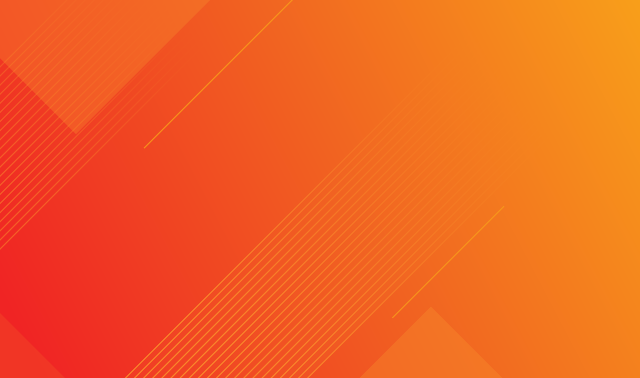
Reproduce this background procedurally as a WebGL 1 fragment shader.

```glsl
precision highp float;
// Warm red-to-amber gradient with diagonal pinstripe bands, slim accent lines and translucent corner panels.

uniform vec2 u_resolution;

const float DIAGONAL = 0.70711;     // diagonal coordinate to true distance
const float STRIPE_GAP = 0.0241;
const float STRIPE_COUNT = 21.0;
const float LINE_HALF_WIDTH = 0.0016;

const vec3 RED = vec3(0.94, 0.14, 0.14);
const vec3 ORANGE = vec3(0.945, 0.39, 0.13);
const vec3 AMBER = vec3(0.975, 0.64, 0.10);
const vec3 STRIPE = vec3(0.98, 0.57, 0.17);
const vec3 PANEL = vec3(0.97, 0.56, 0.17);
const vec3 ACCENT = vec3(0.97, 0.62, 0.10);

// Three-stop colour ramp
vec3 ramp(float t) {
  t = clamp(t, 0.0, 1.0);
  return t < 0.5 ? mix(RED, ORANGE, 2.0 * t) : mix(ORANGE, AMBER, 2.0 * t - 1.0);
}

// Antialiased half plane: 1 where the diagonal coordinate is positive
float side(float d, float pixel) {
  return smoothstep(-0.5, 0.5, d * DIAGONAL / pixel);
}

// Antialiased thin line at diagonal offset d
float hairline(float d, float pixel) {
  return 1.0 - side(abs(d) - LINE_HALF_WIDTH / DIAGONAL, pixel);
}

// Evenly spaced parallel lines starting at the given offset
float stripes(float across, float start, float pixel) {
  float k = clamp(floor((across - start) / STRIPE_GAP + 0.5), 0.0, STRIPE_COUNT - 1.0);
  return hairline(across - start - k * STRIPE_GAP, pixel);
}

// Filled area covered by a stripe band
float band(float across, float start, float pixel) {
  float width = STRIPE_GAP * (STRIPE_COUNT - 1.0);
  return side(across - start, pixel) * side(start + width - across, pixel);
}

// Line limited to a span along the diagonal
float segment(vec2 diag, float offset, float from, float to, float pixel) {
  return hairline(diag.x - offset, pixel) * side(diag.y - from, pixel) * side(to - diag.y, pixel);
}

void main() {
  vec2 p = gl_FragCoord.xy / u_resolution.y;
  float pixel = 1.0 / u_resolution.y;
  vec2 diag = vec2(p.x - p.y, p.x + p.y);  // across and along the stripes

  // Background gradient
  vec3 color = ramp(0.46 * p.x + 0.24 * (p.y - 0.22));

  // Corner panels
  float upperPanel = side(-0.444 - diag.x, pixel) * side(diag.y - 0.846, pixel);
  float lowerPanel = side(diag.x - 0.951, pixel) * side(1.329 - diag.y, pixel);
  float cornerPanel = side(0.172 - diag.y, pixel);
  color = mix(color, PANEL, 0.34 * upperPanel);
  color = mix(color, PANEL, 0.36 * lowerPanel);
  color = mix(color, PANEL, 0.16 * cornerPanel);

  // Central stripe band, dissolving towards the upper right
  float centerFade = 1.0 - smoothstep(0.5, 2.25, diag.y);
  color = mix(color, STRIPE, 0.10 * centerFade * band(diag.x, 0.332, pixel));
  color = mix(color, STRIPE, 0.85 * centerFade * stripes(diag.x, 0.332, pixel));

  // Upper left stripe band
  float upperFade = 1.0 - smoothstep(0.4, 1.5, diag.y);
  color = mix(color, STRIPE, 0.50 * upperFade * stripes(diag.x, -0.823, pixel));

  // Accent lines
  color = mix(color, ACCENT, 0.80 * segment(diag, -0.227, 0.989, 1.774, pixel));
  color = mix(color, ACCENT, 0.75 * segment(diag, 0.879, 1.197, 1.788, pixel));

  gl_FragColor = vec4(color, 1.0);
}
```
